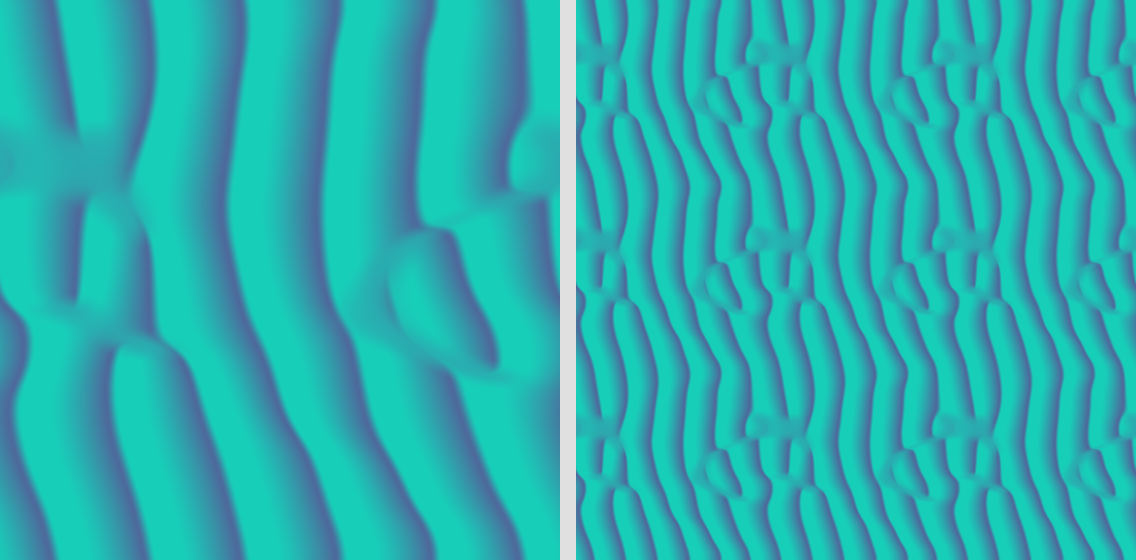
Left, the tile; right, the same tile 3 across and 3 down.
A WebGL 1 fragment shader for this pattern:

```glsl
precision highp float;
// Forked upright ripples: whole-number plane waves around one carrier are summed
// into a complex field whose phase drives a lopsided ramp (sharp left, soft right).
// Ripples branch at the zeros of the field; integer wave counts make it tile.

uniform vec2 u_resolution;

#define RIPPLES 6.0               // ripples across the canvas
#define LEAN 0.7                  // mean tilt, in waves up the canvas
#define SPREAD vec2(0.6, 1.4)     // bandwidth of the waves, sets fork count
#define SEED 17.0
#define FLAT_END 0.28             // part of a ripple that stays flat
#define RAMP_POWER 1.3            // bend of the soft side
#define EDGE_WIDTH 0.14           // width of the sharp side, in ripples
#define FORK_SOFTNESS 0.35        // field strength below which forks blur
#define FORK_SHADE 0.25           // shade at the centre of a fork
#define TEAL vec3(0.09, 0.81, 0.725)
#define PURPLE vec3(0.37, 0.29, 0.575)

const float TAU = 6.2831853;

float hash(vec2 p) {
  vec3 q = fract(p.xyx * 0.1031);
  q += dot(q, q.yzx + 33.33);
  return fract((q.x + q.y) * q.z);
}

// Sum of wrapped waves with random phases, scaled to unit mean power.
vec2 rippleField(vec2 uv) {
  vec2 field = vec2(0.0);
  float power = 0.0;
  for (int i = -1; i <= 1; i++) {
    for (int j = -4; j <= 4; j++) {
      vec2 offset = vec2(float(i), float(j));
      vec2 waves = offset + vec2(RIPPLES, 0.0);
      vec2 d = (offset - vec2(0.0, LEAN)) / SPREAD;
      float weight = exp(-0.25 * dot(d, d));
      float angle = TAU * (dot(waves, uv) + hash(waves * 7.0 + SEED));
      field += weight * vec2(cos(angle), sin(angle));
      power += weight * weight;
    }
  }
  return field / sqrt(power);
}

// Flat crest, slow darkening, then a quick return to the next crest.
float rippleShade(float t) {
  float ramp = pow(max(t - FLAT_END, 0.0) / (1.0 - FLAT_END), RAMP_POWER);
  return ramp * (1.0 - smoothstep(1.0 - EDGE_WIDTH, 1.0, t));
}

void main() {
  vec2 uv = gl_FragCoord.xy / u_resolution;
  vec2 field = rippleField(uv);
  float t = fract(atan(field.y, field.x) / TAU);

  // Fade to an even shade where the phase is undefined.
  float coherence = smoothstep(0.0, FORK_SOFTNESS, length(field));
  float shade = mix(FORK_SHADE, rippleShade(t), coherence);

  gl_FragColor = vec4(mix(TEAL, PURPLE, shade), 1.0);
}
```
